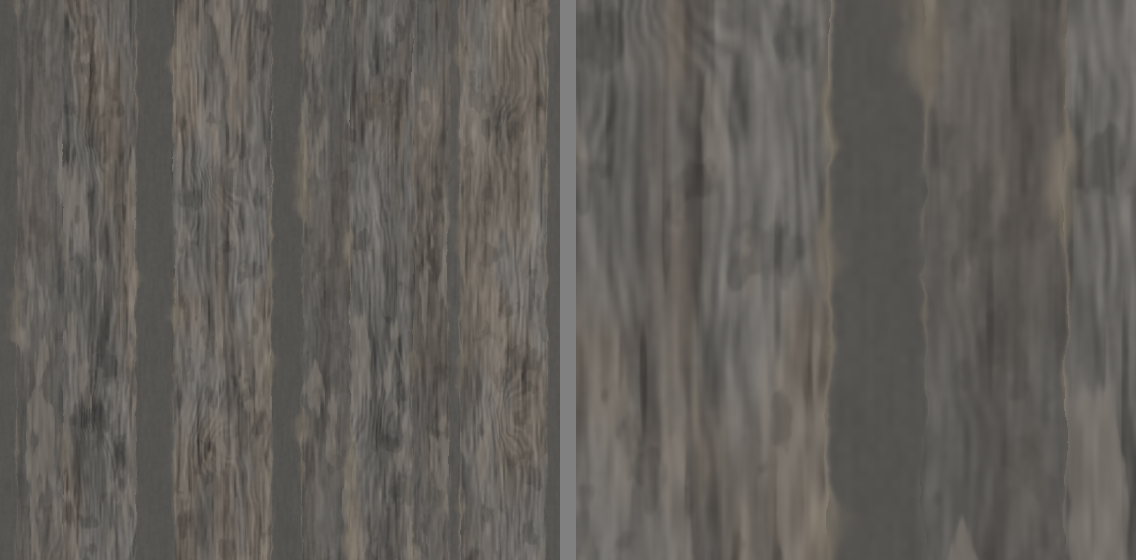
Left: the whole. Right: its middle third, enlarged.
Give the GLSL for this texture, as a Shadertoy shader.

```glsl
// Weathered grey-brown timber: vertical boards with grain, knots, pale wear and smooth dark strips.

// Each board: left edge, strength of grain, base tone
const vec3 BOARDS[12] = vec3[12](
    vec3(0.0, 0.05, 0.325), vec3(0.03, 0.55, 0.355), vec3(0.113, 1.0, 0.365),
    vec3(0.242, 0.05, 0.325), vec3(0.31, 1.0, 0.385), vec3(0.484, 0.05, 0.323),
    vec3(0.54, 0.55, 0.35), vec3(0.625, 1.0, 0.365), vec3(0.737, 0.8, 0.345),
    vec3(0.8, 0.15, 0.335), vec3(0.822, 0.95, 0.395), vec3(0.975, 0.05, 0.33));

float hash(vec2 p) {
    vec3 q = fract(p.xyx * 0.1031);
    q += dot(q, q.yzx + 33.33);
    return fract((q.x + q.y) * q.z);
}

float noise(vec2 p) {
    vec2 i = floor(p), f = fract(p);
    f = f * f * (3.0 - 2.0 * f);
    return mix(mix(hash(i), hash(i + vec2(1, 0)), f.x),
               mix(hash(i + vec2(0, 1)), hash(i + vec2(1, 1)), f.x), f.y);
}

float fbm(vec2 p) {
    float sum = 0.0, amp = 0.533;
    for (int i = 0; i < 4; i++) {
        sum += amp * noise(p);
        p = p * 2.03 + 17.3;
        amp *= 0.5;
    }
    return sum;
}

// Layered sines for the drift of the board edges
float wander(float t) {
    return sin(t * 11.0) + 0.5 * sin(t * 29.0 + 1.0) + 0.3 * sin(t * 67.0 + 2.0);
}

void mainImage(out vec4 fragColor, in vec2 fragCoord) {
    vec2 uv = fragCoord / iResolution.xy;

    // Boards with ragged edges and the broken pale seams between them
    vec3 board = BOARDS[0];
    int id = 0;
    float seam = 0.0;
    for (int i = 1; i < 12; i++) {
        float k = float(i);
        float ragged = fbm(vec2(k * 9.1 + uv.x * 40.0, uv.y * 38.0)) - 0.5;
        float d = uv.x - BOARDS[i].x + 0.001 * wander(uv.y + k * 3.7) + 0.009 * ragged;
        board = mix(board, BOARDS[i], smoothstep(-0.006, 0.006, d));
        if (d > 0.0) id = i;
        float wear = fbm(vec2(k * 13.5, uv.y * 12.0));
        float reach = 0.0012 + 0.012 * smoothstep(0.58, 0.8, wear);
        float strength = smoothstep(0.4, 0.65, wear) * (0.5 + 0.5 * hash(vec2(k, 3.0)));
        seam = max(seam, strength * exp(-d * d / (reach * reach)));
    }
    float grain = board.y;
    float boardId = float(id);
    float left = BOARDS[id].x;
    float width = BOARDS[min(id + 1, 11)].x - left;

    // Knots recur twice up each board, with a small shift
    float swirl = 0.0;
    for (int j = -1; j <= 1; j++) {
        float row = floor(uv.y / 0.5) + float(j);
        float shift = hash(vec2(boardId, 40.0)) + 0.15 * hash(vec2(boardId, row + 9.0));
        vec2 centre = vec2(left + width * mix(0.35, 0.7, hash(vec2(boardId, 71.0))),
                           0.5 * (row + shift));
        vec2 q = (uv - centre) / vec2(0.2 * width + 0.002, 0.055);
        q += 0.9 * (vec2(fbm(uv * 24.0), fbm(uv * 24.0 + 50.0)) - 0.5);
        swirl += exp(-dot(q, q));
    }

    // Growth rings bend round the knots
    vec2 p = uv + vec2(boardId * 5.3, boardId * 2.1);
    float phase = uv.x * 78.0 + 7.0 * fbm(p * vec2(11.0, 4.0)) + 22.0 * width * swirl;
    float rings = sin(6.2832 * phase) + 0.5 * sin(6.2832 * phase * 0.47 + 1.0);
    float ringFade = 0.3 + 0.7 * smoothstep(0.35, 0.65, fbm(p * vec2(22.0, 8.0) + 8.0));

    // Streaks, blotches, fine fibres and cracks
    float streaks = fbm(p * vec2(68.0, 5.0)) - 0.5;
    float blotches = fbm(p * vec2(19.0, 6.0) + 31.0) - 0.5;
    float fibres = noise(p * vec2(240.0, 38.0)) - 0.5;
    float cracks = smoothstep(0.62, 0.9, noise(p * vec2(150.0, 13.0) + 5.0));
    float specks = noise(uv * vec2(210.0, 190.0)) - 0.5;
    float tone = board.z + 0.014 * specks;
    tone += grain * (0.024 * rings * ringFade + 0.18 * streaks + 0.14 * blotches);
    tone += fibres * mix(0.014, 0.075, grain) + 0.012 * grain;
    tone -= grain * (0.065 * cracks + 0.06 * swirl * swirl * fbm(uv * 60.0));

    // Grey stain against warm brown wood
    float warmth = grain * smoothstep(0.36, 0.65, fbm(p * vec2(14.0, 4.0) + 63.0));
    vec3 color = tone * mix(vec3(1.025, 1.0, 0.967), vec3(1.075, 1.0, 0.92), warmth);

    // Pale worn flakes with ragged ends
    float worn = fbm(p * vec2(36.0, 10.0) + 90.0) + 0.25 * streaks + 0.06 * fibres;
    float flakes = smoothstep(0.6, 0.7, worn) * smoothstep(0.1, 0.5, grain);
    color = mix(color, vec3(0.48, 0.455, 0.425) + 0.07 * fibres, 0.6 * flakes);

    // Small dark weather stains and bare wood along the seams
    float stain = smoothstep(0.6, 0.72, fbm(p * vec2(38.0, 22.0) + 140.0));
    color *= 1.0 - 0.13 * stain * grain;
    color = mix(color, vec3(0.52, 0.48, 0.415) + 0.08 * fibres, 0.6 * seam);

    fragColor = vec4(color, 1.0);
}
```
